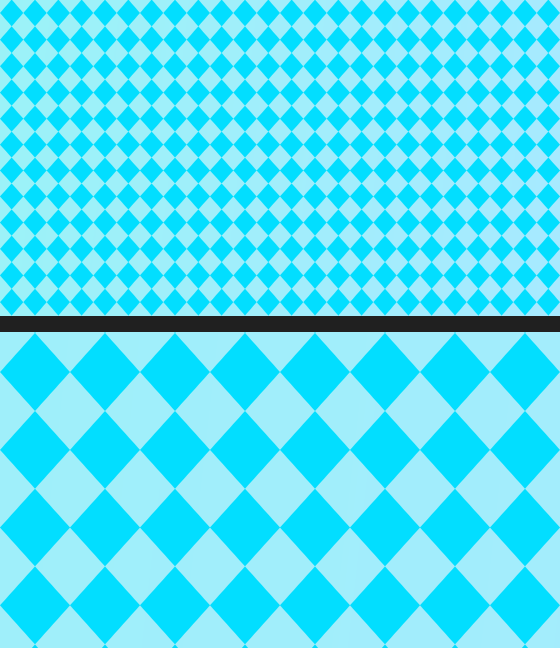
Top, the full canvas; bottom, a detail of the centre.
Give the GLSL for this pattern, as a Shadertoy shader.

```glsl
// Harlequin lattice: 24 by 12 bright cyan diamonds on a pale aqua ground.
// Each cell holds one diamond from a Manhattan distance; the ground is a soft
// gradient and a slow sine slightly varies the height of the rows.

const float TAU = 6.2831853;
const vec2 DIAMOND_COUNT = vec2(24.0, 12.0);
const vec3 BRIGHT_CYAN = vec3(0.008, 0.871, 1.0);
const vec3 PALE_MINT = vec3(0.608, 0.950, 0.970);
const vec3 PALE_SKY = vec3(0.655, 0.916, 1.0);

// Shift the rows by a slow wave, in canvas heights
vec2 driftRows(vec2 uv, float amplitude, float offset) {
    return vec2(uv.x, uv.y - offset - amplitude * sin(TAU * uv.y));
}

// Signed distance to the nearest diamond edge, in pixels
float diamondDistance(vec2 uv, vec2 count, vec2 resolution) {
    vec2 cell = abs(fract(uv * count) - 0.5);
    return (cell.x + cell.y - 0.5) / length(count / resolution);
}

// Pale ground, mint at the left and sky blue at the right
vec3 groundColor(vec2 uv, vec3 leftColor, vec3 rightColor) {
    float blend = clamp(dot(uv, vec2(0.94, 0.06)), 0.0, 1.0);
    return mix(leftColor, rightColor, blend);
}

void mainImage(out vec4 fragColor, in vec2 fragCoord) {
    // Canvas coordinates, with y running down from the top
    vec2 uv = fragCoord / iResolution.xy;
    uv.y = 1.0 - uv.y;

    vec2 lattice = driftRows(uv, 0.0028, -0.0014);
    float edge = diamondDistance(lattice, DIAMOND_COUNT, iResolution.xy);
    float coverage = clamp(0.5 - edge, 0.0, 1.0);

    vec3 ground = groundColor(uv, PALE_MINT, PALE_SKY);
    fragColor = vec4(mix(ground, BRIGHT_CYAN, coverage), 1.0);
}
```
